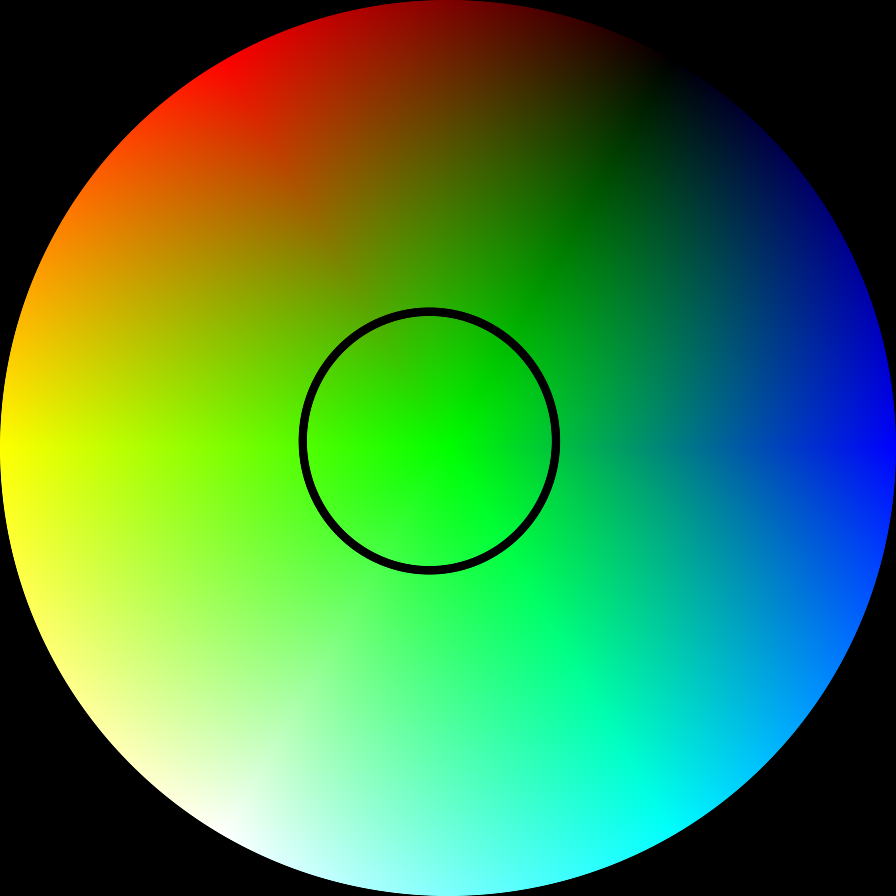
A Shadertoy shader for this background:

```glsl
// A colour disc that blends from a green centre to a hue rim, with a thin black ring near the middle.

const vec3 CORE_GREEN = vec3(0.0, 1.0, 0.0);
const vec3 BLACK = vec3(0.0);
const float DISC_RADIUS = 0.5;
const vec2 RING_CENTRE = vec2(-0.0208, 0.0078);
const vec2 RING_RADII = vec2(0.1413, 0.1443);
const float RING_HALF_WIDTH = 0.0047;

// Antialiased coverage of a signed distance
float coverage(float dist, float pixel) {
    return 1.0 - smoothstep(-0.5 * pixel, 0.5 * pixel, dist);
}

// Per-channel trapezoids, flat within one sixth of a turn of each peak
vec3 rimColour(float turn) {
    vec3 peaks = vec3(3.0, 4.0, 5.0) / 6.0;
    vec3 offset = abs(fract(turn - peaks + 0.5) - 0.5);
    return clamp(2.0 - 6.0 * offset, 0.0, 1.0);
}

// Linear blend from the core to the rim along each radius
vec3 discColour(vec2 p, vec3 core, float radius) {
    float turn = atan(p.y, p.x + 1e-6) / 6.2831853;
    return mix(core, rimColour(turn), min(length(p) / radius, 1.0));
}

// Approximate distance to the outline of a near-circular ellipse
float ellipseDistance(vec2 p, vec2 radii) {
    return (length(p / radii) - 1.0) * min(radii.x, radii.y);
}

void mainImage(out vec4 fragColor, in vec2 fragCoord) {
    float pixel = 1.0 / min(iResolution.x, iResolution.y);
    vec2 p = (fragCoord - 0.5 * iResolution.xy) * pixel;

    // Disc on black
    float disc = coverage(length(p) - DISC_RADIUS, pixel);
    vec3 colour = mix(BLACK, discColour(p, CORE_GREEN, DISC_RADIUS), disc);

    // Ring, slightly off centre
    float outline = abs(ellipseDistance(p - RING_CENTRE, RING_RADII));
    colour = mix(colour, BLACK, coverage(outline - RING_HALF_WIDTH, pixel));

    fragColor = vec4(colour, 1.0);
}
```
